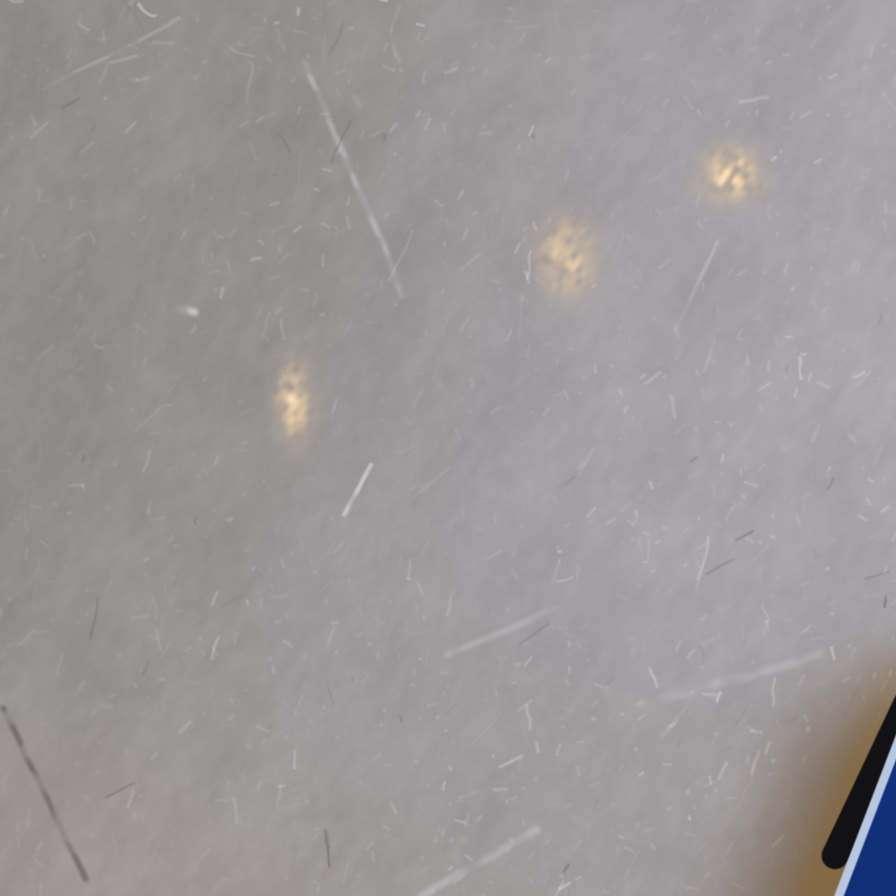
A WebGL 1 fragment shader for this texture:

```glsl
precision highp float;
uniform vec2 u_resolution;

const vec3 FLOOR_DARK = vec3(0.565, 0.552, 0.543);
const vec3 FLOOR_LIGHT = vec3(0.655, 0.645, 0.668);
const vec3 FLOOR_WARM = vec3(0.615, 0.592, 0.587);
const vec3 SCRATCH = vec3(0.83, 0.82, 0.83);
const vec3 SCUFF_DARK = vec3(0.36, 0.34, 0.34);
const vec3 GLOW_HALO = vec3(0.76, 0.66, 0.57);
const vec3 GLOW_CORE = vec3(0.97, 0.87, 0.70);
const vec3 BROWN_SHADE = vec3(0.47, 0.39, 0.31);
const vec3 OCHRE = vec3(0.53, 0.41, 0.22);
const vec3 PANEL_BLUE = vec3(0.07, 0.20, 0.50);
const vec3 PANEL_RIM = vec3(0.72, 0.78, 0.88);
const vec3 STRAP_BLACK = vec3(0.07, 0.065, 0.075);
const float GRAIN = 0.045;
const float MOTTLE = 0.055;
const float GRAIN_ANGLE = 1.0;

float hash(vec2 p) {
  return fract(sin(dot(p, vec2(127.1, 311.7))) * 43758.5453);
}

float noise(vec2 p) {
  vec2 i = floor(p), f = fract(p);
  f = f * f * (3.0 - 2.0 * f);
  return mix(mix(hash(i), hash(i + vec2(1, 0)), f.x),
             mix(hash(i + vec2(0, 1)), hash(i + vec2(1, 1)), f.x), f.y);
}

float fbm(vec2 p) {
  float sum = 0.0, amp = 0.5;
  for (int i = 0; i < 4; i++) {
    sum += amp * noise(p);
    p = p * 2.03 + 17.3;
    amp *= 0.5;
  }
  return sum;
}

mat2 rotation(float a) {
  return mat2(cos(a), -sin(a), sin(a), cos(a));
}

float segment(vec2 p, vec2 a, vec2 b) {
  vec2 d = b - a;
  return length(p - a - d * clamp(dot(p - a, d) / dot(d, d), 0.0, 1.0));
}

// Soft worn line, broken up along its length
float scratch(vec2 p, vec2 a, vec2 b, float width) {
  float wear = mix(0.3, 1.0, smoothstep(0.25, 0.65, noise(p * 55.0)));
  vec2 wobble = 0.004 * vec2(noise(p * 25.0) - 0.5, noise(p * 25.0 + 40.0) - 0.5);
  return wear * (1.0 - smoothstep(0.0, width, segment(p + wobble, a, b)));
}

// Short marks scattered one per cell, mostly faint
float flecks(vec2 p, float cells, float angle, float spread, float width) {
  vec2 q = p * cells, cell = floor(q);
  float sum = 0.0;
  for (int y = -1; y <= 1; y++)
  for (int x = -1; x <= 1; x++) {
    vec2 id = cell + vec2(x, y);
    vec2 seed = id + cells;
    vec2 center = id + vec2(hash(seed), hash(seed + 31.7));
    float a = angle + spread * (hash(seed + 57.3) - 0.5);
    float reach = mix(0.03, 0.42, pow(hash(seed + 83.1), 2.0));
    vec2 arm = reach * vec2(cos(a), sin(a));
    float bend = 0.12 * (noise(q * 3.0) - 0.5);
    float d = segment(q + bend, center - arm, center + arm) / cells;
    sum += pow(hash(seed + 11.9), 4.0) * (1.0 - smoothstep(0.0, width, d));
  }
  return sum;
}

// Warm lamp reflection roughened by the floor
vec3 addGlow(vec3 color, vec2 p, vec2 center, vec2 size, float power) {
  vec2 d = (p - center) / size;
  float rough = noise(rotation(GRAIN_ANGLE) * p * vec2(95.0, 150.0));
  float light = exp(-dot(d, d) * 1.3) * power;
  color = mix(color, GLOW_HALO, clamp(light * (0.5 + 0.6 * rough), 0.0, 1.0));
  return mix(color, GLOW_CORE, clamp(light * light * (1.4 * rough - 0.1), 0.0, 1.0));
}

void main() {
  vec2 p = gl_FragCoord.xy / u_resolution;
  float soft = max(0.0016, 1.0 / u_resolution.y);
  vec2 along = rotation(GRAIN_ANGLE) * p;

  // Polished floor: broad sheen, mottling and fine grain
  float sheen = smoothstep(0.1, 1.15, p.x + 0.35 * (1.0 - p.y) + 0.2 * (fbm(p * 3.0) - 0.5));
  vec3 color = mix(FLOOR_DARK, FLOOR_LIGHT, sheen);
  color = mix(color, FLOOR_WARM, 0.75 * smoothstep(0.45, 0.0, p.y));
  color += MOTTLE * (fbm(along * vec2(11.0, 17.0)) - 0.47);
  color += GRAIN * (fbm(along * vec2(50.0, 85.0)) - 0.47);

  // Scattered wear, denser towards the right
  float patchy = smoothstep(0.3, 0.7, fbm(p * 7.0 + 5.0));
  float wear = (0.35 + 0.65 * p.x) * (0.35 + 0.65 * patchy);
  float marks = flecks(p, 13.0, 1.05, 1.0, 0.0030) * 0.65;
  marks += flecks(p, 29.0, 1.0, 2.0, 0.0034) * 0.7;
  marks += flecks(p, 57.0, 0.8, 3.1, 0.0032) * 0.5;
  float topShine = smoothstep(0.88, 1.0, p.y) * smoothstep(0.65, 0.4, p.x);
  marks = marks * wear + topShine * flecks(p, 24.0, -0.2, 0.8, 0.003) * 0.7;

  // Long scratches
  marks += 0.45 * scratch(p, vec2(0.34, 0.93), vec2(0.45, 0.67), 0.0065);
  marks += 0.85 * scratch(p, vec2(0.413, 0.48), vec2(0.384, 0.424), 0.0045);
  marks += 0.40 * scratch(p, vec2(0.47, 0.0), vec2(0.60, 0.075), 0.008);
  marks += 0.30 * scratch(p, vec2(0.50, 0.27), vec2(0.62, 0.32), 0.007);
  marks += 0.30 * scratch(p, vec2(0.72, 0.215), vec2(0.92, 0.27), 0.010);
  marks += 0.35 * scratch(p, vec2(0.80, 0.73), vec2(0.755, 0.63), 0.004);
  marks += 0.25 * scratch(p, vec2(0.05, 0.90), vec2(0.20, 0.98), 0.004);
  marks += 0.75 * scratch(p, vec2(0.202, 0.653), vec2(0.217, 0.651), 0.008);
  color = mix(color, SCRATCH, clamp(marks, 0.0, 0.9));
  float scuffs = 0.6 * scratch(p, vec2(0.005, 0.21), vec2(0.095, 0.02), 0.0065);
  scuffs += 0.45 * pow(flecks(p, 17.0, 1.2, 2.0, 0.004), 2.0) * patchy;
  color = mix(color, SCUFF_DARK, clamp(scuffs, 0.0, 0.8));

  // Lamp reflections
  color = addGlow(color, p, vec2(0.815, 0.805), vec2(0.036, 0.034), 1.05);
  color = addGlow(color, p, vec2(0.633, 0.712), vec2(0.036, 0.048), 0.85);
  color = addGlow(color, p, vec2(0.327, 0.550), vec2(0.023, 0.049), 0.90);

  // Warm shade around the panel in the corner
  float side = dot(p - vec2(0.931, 0.0), normalize(vec2(0.18, -0.069)));
  float shade = smoothstep(-0.17, -0.01, side) * smoothstep(0.34, 0.12, p.y);
  color = mix(color, BROWN_SHADE, 0.9 * shade);
  color = mix(color, OCHRE, 0.65 * smoothstep(-0.07, -0.015, side) * shade);

  // Black strap, pale rim and blue panel
  float strap = segment(p, vec2(0.932, 0.045), vec2(1.012, 0.215)) - 0.015;
  color = mix(color, STRAP_BLACK, 1.0 - smoothstep(-soft, soft, strap));
  color = mix(color, PANEL_RIM, smoothstep(-soft, soft, side));
  color = mix(color, PANEL_BLUE * (0.9 + 0.5 * p.y), smoothstep(-soft, soft, side - 0.010));

  gl_FragColor = vec4(color, 1.0);
}
```
